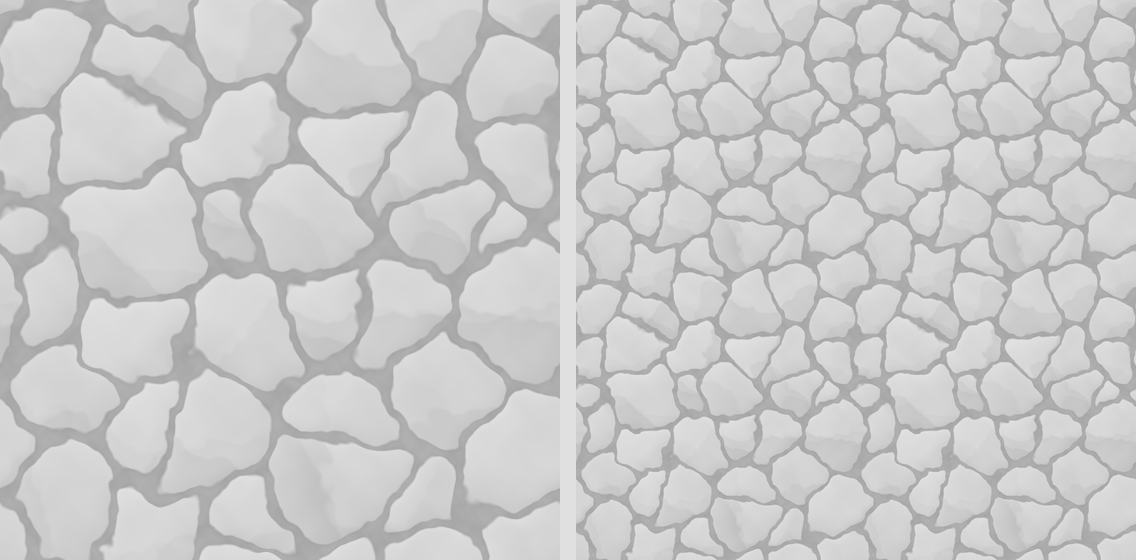
Left: one tile. Right: repeated 2 by 2.
A WebGL 2 fragment shader for this texture:

```glsl
#version 300 es
precision highp float;
// Pale rubble wall: rounded grey stones of mixed size set in darker mortar.
// Weighted cellular noise gives the stones, a smooth minimum of the border
// distances rounds their corners, and soft creases model chipped faces.

uniform vec2 u_resolution;
out vec4 outColor;

const float TAU = 6.2831853;
const float CELLS = 6.0;        // stones per side, whole so that it tiles
const float ROUNDING = 0.065;   // corner radius, in cells
const float JOINT = 0.036;      // half width of the mortar, in cells
const float MAX_WEIGHT = 0.42;  // spread of stone sizes

struct Stone {
    vec2 id;       // wrapped cell index
    vec2 local;    // position relative to the stone's site
    vec2 outward;  // direction to the nearest border
    float border;  // rounded distance to the border
};

vec3 hash3(vec2 p) {
    vec3 q = fract(p.xyx * vec3(0.1031, 0.1030, 0.0973));
    q += dot(q, q.yxz + 33.33);
    return fract((q.xxy + q.yzz) * q.zyx);
}

// Periodic swirl made of nested sines; repeats must be whole.
vec2 swirl(vec2 uv, float repeats, float phase) {
    vec2 a = TAU * repeats * uv + phase;
    vec2 inner = 1.6 * sin(a + 0.8 * sin(a.yx + TAU * uv + 2.0));
    return sin(a.yx + inner + vec2(0.0, 2.1));
}

// Site position in xy, size weight in z.
vec3 siteAt(vec2 cell) {
    vec3 h = hash3(mod(cell, CELLS) + 7.0);
    return vec3(cell + 0.1 + 0.8 * h.xy, MAX_WEIGHT * h.z * h.z);
}

float powerDistance(vec2 p, vec3 site) {
    vec2 d = p - site.xy;
    return dot(d, d) - site.z;
}

Stone findStone(vec2 p) {
    vec2 base = floor(p);
    vec2 ownCell = base;
    float nearest = 1e5;
    for (int y = -2; y <= 2; y++)
    for (int x = -2; x <= 2; x++) {
        vec2 cell = base + vec2(x, y);
        float d = powerDistance(p, siteAt(cell));
        if (d < nearest) { nearest = d; ownCell = cell; }
    }
    vec3 own = siteAt(ownCell);

    // Blend the distances to all borders of the cell.
    float total = 1e-9;
    vec2 outward = vec2(0.0);
    for (int y = -2; y <= 2; y++)
    for (int x = -2; x <= 2; x++) {
        vec2 cell = base + vec2(x, y);
        vec3 other = siteAt(cell);
        vec2 between = other.xy - own.xy;
        float span = length(between);
        if (span < 1e-3) continue;
        float d = (powerDistance(p, other) - nearest) / (2.0 * span);
        float share = exp(-d / ROUNDING);
        total += share;
        outward += share * between / span;
    }
    return Stone(mod(ownCell, CELLS), p - own.xy, outward / total, -ROUNDING * log(total));
}

// A ridge with a crisp upper side and a shadow fading away below it.
float crease(vec2 local, vec3 seed, float bend) {
    float angle = -0.25 * TAU + (seed.x - 0.5) * 2.6;
    float s = dot(local, vec2(cos(angle), sin(angle))) - mix(0.02, 0.42, seed.y) + bend;
    return smoothstep(0.0, 0.06, s) * exp(-2.2 * max(s, 0.0)) * seed.z;
}

float stoneTone(Stone stone, vec2 uv) {
    vec3 seed = hash3(stone.id + 31.0);
    vec2 bend = 0.05 * swirl(uv, 5.0, 1.0) + 0.02 * swirl(uv, 13.0, 4.0);
    float tone = 0.838 + 0.022 * (seed.x - 0.5);
    tone += 0.028 * dot(stone.local, vec2(-0.35, 0.6));
    tone += 0.007 * swirl(uv, 4.0, 3.0).x + 0.003 * swirl(uv, 11.0, 0.5).y;
    tone -= 0.055 * crease(stone.local, seed, bend.x);
    tone -= 0.040 * crease(stone.local, hash3(stone.id + 57.0), bend.y);
    // Bevel lit from the upper left.
    float light = dot(stone.outward, vec2(-0.45, 0.89));
    float inside = max(stone.border - JOINT, 0.0);
    tone += (light > 0.0 ? 0.022 : 0.045) * light * exp(-inside / 0.11);
    return min(tone + 0.012 * exp(-inside / 0.03), 0.88);
}

float mortarTone(float gap, vec2 uv) {
    float mottle = 0.012 * swirl(uv, 9.0, 2.0).x + 0.006 * swirl(uv, 29.0, 5.0).y;
    float contact = 0.028 * exp(-max(gap, 0.0) / 0.014);
    return 0.675 + mottle - contact;
}

void main() {
    vec2 uv = gl_FragCoord.xy / u_resolution;
    vec2 warp = 0.085 * swirl(uv, 3.0, 0.7) + 0.032 * swirl(uv, 8.0, 2.3)
              + 0.008 * swirl(uv, 21.0, 4.1);
    Stone stone = findStone(uv * CELLS + warp);
    float joint = JOINT + 0.010 * swirl(uv, 6.0, 5.2).x;
    float depth = stone.border - joint;
    float cover = smoothstep(-0.010, 0.020, depth);
    float tone = mix(mortarTone(-depth, uv), stoneTone(stone, uv), cover);
    outColor = vec4(vec3(tone), 1.0);
}
```
